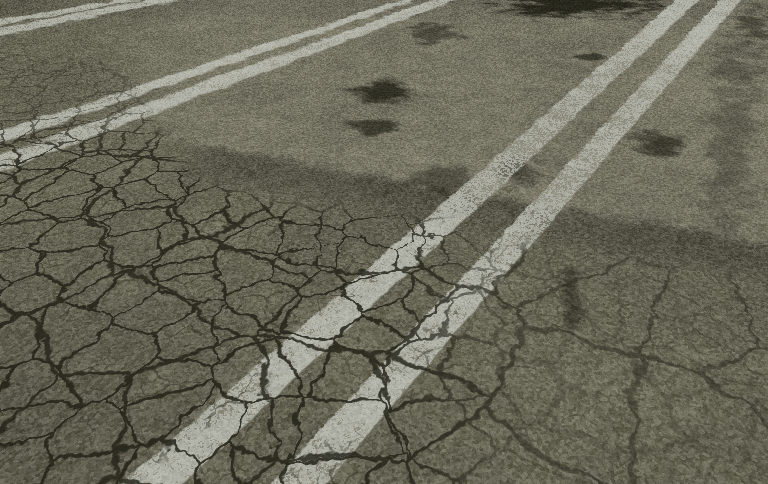
Give the GLSL for this texture, as a WebGL 2 fragment shader.

```glsl
#version 300 es
precision highp float;
// Cracked, oil-stained asphalt in perspective with pairs of worn white stripes.

#define HORIZON 1.45
#define CRACK_SCALE 9.5
#define CRACK_WIDTH 0.045
#define GRAIN_SCALE 180.0
#define GRAIN_AMOUNT 0.20
#define PAINT_COVER 0.88
#define PAINT vec3(0.74, 0.75, 0.71)
#define LIGHT_ASPHALT vec3(0.465, 0.455, 0.39)
#define OLD_ASPHALT vec3(0.405, 0.398, 0.332)
#define TAR vec3(0.13, 0.13, 0.09)

uniform vec2 u_resolution;
out vec4 fragColor;

const int STAINS = 11;
// Stain centre (xy) and radii (zw)
const vec4 stainShape[STAINS] = vec4[](
    vec4(1.198, 0.990, 0.155, 0.028), vec4(0.795, 0.814, 0.070, 0.022),
    vec4(0.900, 0.928, 0.055, 0.026), vec4(0.775, 0.738, 0.058, 0.020),
    vec4(1.220, 0.882, 0.035, 0.008), vec4(1.365, 0.700, 0.060, 0.030),
    vec4(1.065, 0.645, 0.052, 0.036), vec4(0.920, 0.630, 0.065, 0.036),
    vec4(1.180, 0.385, 0.030, 0.090), vec4(1.560, 0.945, 0.050, 0.045),
    vec4(1.510, 0.720, 0.060, 0.220));
const float stainStrength[STAINS] = float[](
    0.9, 0.8, 0.5, 0.65, 0.65, 0.65, 0.5, 0.4, 0.5, 0.5, 0.27);

vec2 hash2(vec2 q) {
    vec3 h = fract(q.xyx * vec3(0.1031, 0.1030, 0.0973));
    h += dot(h, h.yzx + 33.33);
    return fract((h.xx + h.yz) * h.zy);
}

// Cellular noise: x = distance to the cell border, y = random cell value
vec2 cells(vec2 q) {
    vec2 base = floor(q), f = q - base;
    vec2 r1 = vec2(0.0), r2 = vec2(0.0);
    float d1 = 8.0, d2 = 8.0, id = 0.0;
    for (int j = -1; j <= 1; j++)
    for (int i = -1; i <= 1; i++) {
        vec2 o = vec2(i, j), h = hash2(base + o), r = o + h - f;
        float d = dot(r, r);
        if (d < d1) {
            d2 = d1; r2 = r1;
            d1 = d; r1 = r;
            id = fract(h.x * 7.3 + h.y * 3.1);
        } else if (d < d2) { d2 = d; r2 = r; }
    }
    return vec2((d2 - d1) / (2.0 * max(length(r2 - r1), 0.001)), id);
}

// Layered, rotated sines in about -1..1
float mottle(vec2 q) {
    float sum = 0.0, amp = 0.5;
    for (int i = 0; i < 5; i++) {
        sum += amp * sin(q.x + 1.7 * sin(q.y)) * cos(q.y - 0.6 * q.x);
        q = mat2(1.5, 1.2, -1.2, 1.5) * q + 1.9;
        amp *= 0.62;
    }
    return sum;
}

// Tapered stripe from a to b with half widths w.x and w.y
float stripe(vec2 p, vec2 a, vec2 b, vec2 w, float soft) {
    vec2 ab = b - a, ap = p - a;
    float t = dot(ap, ab) / dot(ab, ab);
    float d = length(ap - ab * t) - mix(w.x, w.y, t);
    return 1.0 - smoothstep(-soft, soft, d);
}

float crackLine(vec2 q, float width) {
    return 1.0 - smoothstep(width * 0.35, width, cells(q).x);
}

void main() {
    vec2 p = gl_FragCoord.xy / u_resolution.y;
    float px = 1.0 / u_resolution.y;

    // Ground plane and grain
    float depth = 1.0 / (HORIZON - p.y);
    vec2 ground = vec2((p.x - 0.8) * depth, 1.6 * depth);
    float stone = cells(ground * GRAIN_SCALE).y;
    float grit = cells(ground * GRAIN_SCALE * 2.1 + 7.0).y;
    float grain = 0.6 * stone + 0.4 * grit - 0.5;
    float broad = mottle(ground * 5.0);
    float fine = mottle(ground * 26.0 + 3.0);

    // Newer surface above a sloping seam, older below
    float seam = p.y - (0.773 - 0.176 * p.x) + 0.008 * fine;
    float newer = smoothstep(-0.02, 0.012, seam) * smoothstep(0.1, 0.5, p.x);
    vec3 color = mix(OLD_ASPHALT, LIGHT_ASPHALT, newer);
    float seamBand = smoothstep(-0.10, -0.03, seam) * smoothstep(0.01, -0.01, seam);
    color *= 1.0 - 0.17 * seamBand * smoothstep(0.3, 0.5, p.x);
    color *= 1.0 - 0.10 * smoothstep(0.6, 0.0, p.x) * smoothstep(0.6, 0.2, p.y);
    color *= 1.0 - 0.08 * smoothstep(0.955, 0.975, p.y);
    color *= 1.0 + 0.08 * broad + 0.07 * fine;

    // Oil stains with ragged rims
    float oil = 0.0;
    for (int i = 0; i < STAINS; i++) {
        vec4 s = stainShape[i];
        float d = length((p - s.xy) / s.zw) + 0.55 * fine + 0.3 * broad;
        oil = max(oil, stainStrength[i] * smoothstep(1.15, 0.35, d));
    }
    color = mix(color, TAR, oil);
    color += GRAIN_AMOUNT * grain * (1.0 - 0.6 * oil);

    // Painted stripes: a near pair, a far pair and a corner pair
    vec2 edge = p + 0.005 * vec2(grain, fine);
    float soft = 1.2 * px;
    float paint = stripe(edge, vec2(0.314, 0.0), vec2(1.421, 1.0), vec2(0.043, 0.016), soft);
    paint = max(paint, stripe(edge, vec2(0.616, 0.0), vec2(1.510, 1.0), vec2(0.042, 0.016), soft));
    paint = max(paint, stripe(edge, vec2(0.0, 0.663), vec2(0.917, 1.0), vec2(0.016, 0.008), soft));
    paint = max(paint, stripe(edge, vec2(0.0, 0.717), vec2(0.845, 1.0), vec2(0.012, 0.005), soft));
    paint = max(paint, stripe(edge, vec2(0.0, 0.934), vec2(0.341, 1.0), vec2(0.008, 0.006), soft));
    paint = max(paint, stripe(edge, vec2(0.0, 0.955), vec2(0.268, 1.0), vec2(0.006, 0.004), soft));
    float wornZone = smoothstep(0.5, 0.62, p.y) * smoothstep(0.95, 0.8, p.y) * smoothstep(0.8, 1.1, p.x);
    float wear = smoothstep(0.25, 0.6, grain + 0.25 * fine + 0.16 + 0.22 * wornZone);
    color = mix(color, PAINT + 0.16 * grain, paint * PAINT_COVER * (1.0 - 0.8 * wear));

    // Crack network, strongest on the older left side
    float front = 0.693 - 0.176 * p.x + 0.22 * smoothstep(0.45, 0.2, p.x);
    float cracked = smoothstep(0.03, -0.03, p.y - front + 0.03 * broad);
    cracked *= mix(1.0, 0.45, smoothstep(0.65, 0.8, p.y));
    cracked *= mix(1.0, 0.6, smoothstep(0.85, 1.15, p.x));
    vec2 bent = ground + 0.018 * vec2(fine, mottle(ground * 21.0 + 8.0));
    float width = CRACK_WIDTH * (1.0 + 0.6 * broad + 0.5 * fine);
    float leftSide = smoothstep(1.15, 0.75, p.x);
    float cracks = crackLine(bent * CRACK_SCALE, width) * mix(0.35, 0.85, leftSide);
    cracks = max(cracks, 0.8 * crackLine(bent * CRACK_SCALE * 0.47 + 4.0, width * 0.6));
    cracks = max(cracks, 0.4 * crackLine(bent * CRACK_SCALE * 2.1, width) * smoothstep(-0.2, 0.5, fine));
    color = mix(color, TAR, clamp(cracks * cracked, 0.0, 0.85));

    fragColor = vec4(clamp(color, 0.0, 1.0), 1.0);
}
```
